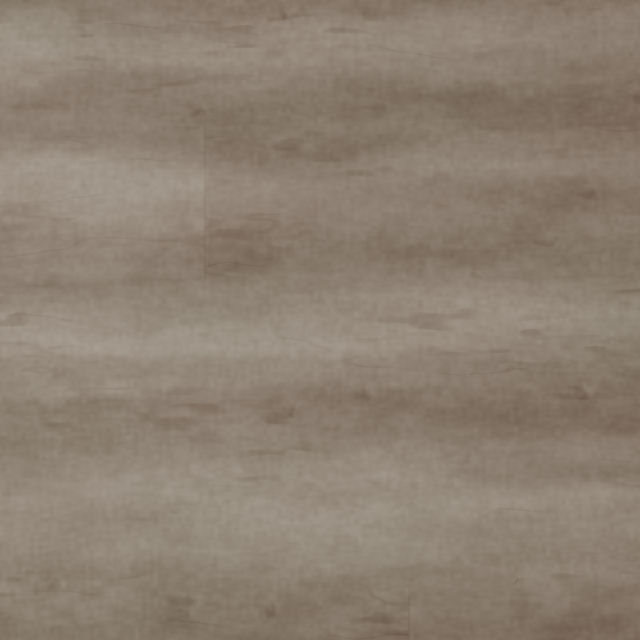
Give the GLSL for this texture, as a WebGL 1 fragment shader.

```glsl
precision highp float;
// Weathered grey-brown wood planks with soft horizontal grain, faint joints and knots.
uniform vec2 u_resolution;

const vec3 DARK_WOOD = vec3(0.465, 0.403, 0.343);
const vec3 LIGHT_WOOD = vec3(0.615, 0.573, 0.523);
const vec3 ROSY_TINT = vec3(0.007, -0.004, 0.001);
const float MEAN_TONE = 0.57;
const float PLANK_HEIGHT = 0.24;
const float PLANK_BASE = 0.085;
const float PLANK_LENGTH = 2.0;
const float JOINT_START = 1.866;
const float JOINT_STEP = 0.773;
const float JOINT_WIDTH = 0.003;
const float SEAM_SOFTNESS = 0.06;
const vec3 BAND_CURVE = vec3(-0.228, 0.522, 0.118);
const float BAND_CONTRAST = 0.22;
const float CLOUD_CONTRAST = 0.42;
const float PATCH_CONTRAST = 0.36;
const float STREAK_CONTRAST = 0.5;
const float MOTTLE_CONTRAST = 0.42;
const float FLECK_CONTRAST = 0.3;
const float VEIN_CONTRAST = 0.16;
const float WEAVE_CONTRAST = 0.13;
const float KNOT_CHANCE = 0.45;
const vec2 KNOT_CELL = vec2(0.17, 0.11);

float hash(vec2 p) {
  vec3 q = fract(p.xyx * vec3(0.1031, 0.1030, 0.0973));
  q += dot(q, q.yzx + 33.33);
  return fract((q.x + q.y) * q.z);
}

float noise(vec2 p) {
  vec2 cell = floor(p);
  vec2 f = fract(p);
  f = f * f * (3.0 - 2.0 * f);
  float low = mix(hash(cell), hash(cell + vec2(1.0, 0.0)), f.x);
  float high = mix(hash(cell + vec2(0.0, 1.0)), hash(cell + vec2(1.0, 1.0)), f.x);
  return mix(low, high, f.y);
}

// Layered noise, centred on zero.
float fbm(vec2 p) {
  float sum = 0.0;
  float amplitude = 0.5;
  for (int i = 0; i < 4; i++) {
    sum += amplitude * (noise(p) - 0.5);
    p = mat2(0.998, 0.06, -0.06, 0.998) * p * 2.03 + vec2(17.3, 9.1);
    amplitude *= 0.5;
  }
  return sum / 0.9375;
}

// Grain of one board: long streaks, cloudy patches, short flecks and thin broken veins.
float boardGrain(vec2 uv, float seed) {
  vec2 p = uv + vec2(seed * 37.0, seed * 53.0);
  p.y += 0.025 * fbm(p * vec2(7.0, 10.0));
  float streaks = fbm(p * vec2(3.5, 28.0));
  float patches = fbm(p * vec2(3.5, 8.0));
  float sparse = smoothstep(0.0, 0.16, fbm(p * vec2(4.0, 11.0)));
  float flecks = smoothstep(0.62, 0.92, noise(p * vec2(20.0, 95.0))) * sparse;
  float veins = 1.0 - smoothstep(0.0, 0.025, abs(fbm(p * vec2(2.5, 13.0) + 47.0)));
  veins *= smoothstep(0.02, 0.16, fbm(p * vec2(7.0, 15.0) + 61.0));
  return STREAK_CONTRAST * streaks + PATCH_CONTRAST * patches
       - FLECK_CONTRAST * flecks - VEIN_CONTRAST * veins;
}

// Blends the two boards of a row across their joint and draws the joint line.
float rowTone(vec2 uv, float row) {
  float along = uv.x - mod(JOINT_START - JOINT_STEP * row, PLANK_LENGTH);
  float joint = floor(along / PLANK_LENGTH + 0.5);
  float d = along - joint * PLANK_LENGTH;
  float step_ = 0.05 * exp(-5.0 * abs(d));
  float left = boardGrain(uv, hash(vec2(row, joint - 1.0))) + step_;
  float right = boardGrain(uv, hash(vec2(row, joint))) - step_;
  float groove = 1.0 - smoothstep(0.0, JOINT_WIDTH, abs(d));
  float lip = 1.0 - smoothstep(0.0, JOINT_WIDTH, abs(d - 1.5 * JOINT_WIDTH));
  float wear = noise(uv * vec2(1.0, 22.0));
  return mix(left, right, smoothstep(-JOINT_WIDTH, JOINT_WIDTH, d))
       - 0.18 * groove * wear + 0.16 * lip * (1.0 - wear);
}

// Scattered knots: a smoky halo, a ragged dark core and a pale crescent.
float knots(vec2 uv) {
  float sum = 0.0;
  vec2 wobble = vec2(fbm(uv * 45.0), fbm(uv * 45.0 + 71.0));
  vec2 home = floor(uv / KNOT_CELL);
  for (int j = -1; j <= 1; j++) {
    for (int i = -1; i <= 1; i++) {
      vec2 cell = home + vec2(float(i), float(j));
      vec2 jitter = vec2(hash(cell + 3.7), hash(cell + 11.9));
      float size = mix(0.45, 1.25, hash(cell + 23.1));
      float present = step(hash(cell + 41.3), KNOT_CHANCE);
      vec2 d = (uv - (cell + 0.1 + 0.8 * jitter) * KNOT_CELL + 0.035 * wobble) / size;
      vec2 h = d * vec2(17.0, 36.0);
      vec2 k = d * vec2(70.0, 110.0);
      vec2 c = (d - vec2(0.015, 0.007)) * vec2(140.0, 95.0);
      sum += present * (0.16 * exp(-dot(h, h)) + 0.3 * exp(-dot(k, k)) - 0.26 * exp(-dot(c, c)));
    }
  }
  return sum;
}

void main() {
  vec2 uv = gl_FragCoord.xy / u_resolution;

  // Rows of planks, softened where they meet
  float height = (uv.y - PLANK_BASE) / PLANK_HEIGHT;
  float row = floor(height);
  float v = height - row;
  float neighbour = row + (v < 0.5 ? -1.0 : 1.0);
  float blend = 0.5 - 0.5 * smoothstep(0.0, SEAM_SOFTNESS, min(v, 1.0 - v));
  float tone = MEAN_TONE + mix(rowTone(uv, row), rowTone(uv, neighbour), blend);

  // Broad bands of light and shade, narrower towards the top
  float phase = dot(BAND_CURVE, vec3(1.0, height, height * height));
  float band = cos(6.28319 * (phase + 0.45 * fbm(uv * vec2(2.5, 4.0) + 5.0)));
  float shade = smoothstep(0.7, -0.6, band);
  tone += BAND_CONTRAST * band + CLOUD_CONTRAST * fbm(uv * vec2(1.7, 6.0) + 29.0);
  tone -= 0.22 * (uv.x - 0.5) + 0.2 * smoothstep(0.95, 1.4, length(uv));

  // Knots and mottling gather in the shaded bands
  tone -= knots(uv) * mix(0.2, 1.0, shade);
  tone += MOTTLE_CONTRAST * mix(0.4, 1.0, shade) * fbm(uv * vec2(22.0, 46.0) + 13.0);

  // Fine woven surface
  float weave = noise(uv * vec2(160.0, 70.0)) + noise(uv * vec2(70.0, 180.0) + 31.0)
              + noise(uv * 140.0 + 7.0) - 1.5;
  tone += WEAVE_CONTRAST * weave;

  vec3 color = mix(DARK_WOOD, LIGHT_WOOD, clamp(tone, -0.35, 1.4));
  color += ROSY_TINT * 2.0 * fbm(uv * vec2(3.0, 6.0) + 83.0);
  gl_FragColor = vec4(color, 1.0);
}
```
